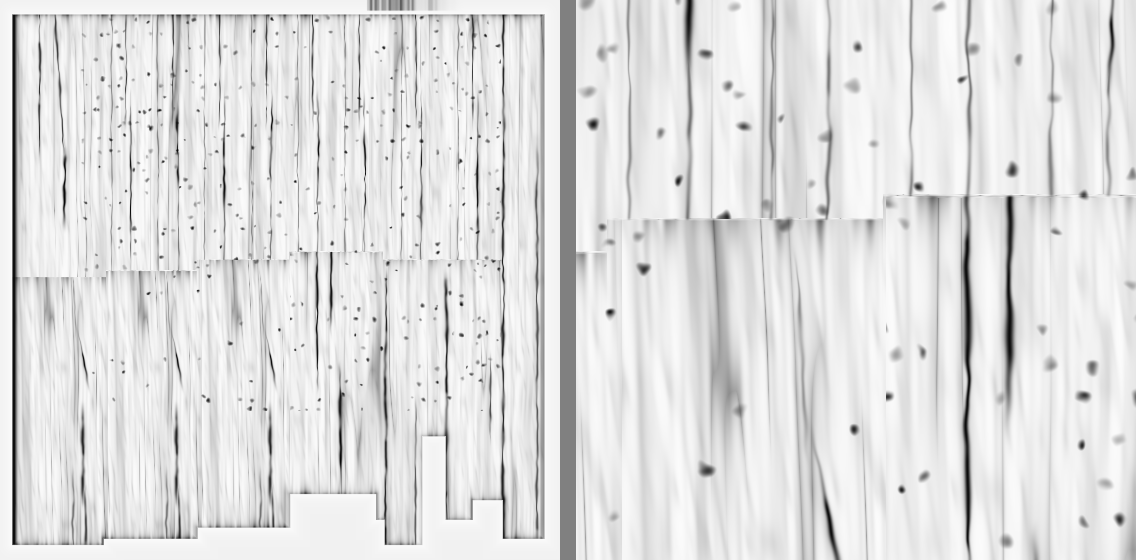
Left, the full canvas; right, a detail of the centre.
Write a WebGL 1 fragment shader that draws this texture map.

```glsl
precision highp float;
// Occlusion map of a weathered timber wall: pale boards with fine vertical grain,
// dark seams, repeated cracks and soft worm holes. The outline is a box minus notches;
// grain is stretched value noise, and every dark part multiplies the pale base.
uniform vec2 u_resolution;

float hash(vec2 p) {
  vec3 q = fract(p.xyx * 0.1031);
  q += dot(q, q.yzx + 33.33);
  return fract((q.x + q.y) * q.z);
}

float noise(vec2 p) {
  vec2 i = floor(p), f = fract(p);
  f = f * f * (3.0 - 2.0 * f);
  return mix(mix(hash(i), hash(i + vec2(1, 0)), f.x),
             mix(hash(i + vec2(0, 1)), hash(i + vec2(1, 1)), f.x), f.y);
}

float box(vec2 p, vec2 lo, vec2 hi) {
  vec2 d = max(lo - p, p - hi);
  return length(max(d, 0.0)) + min(max(d.x, d.y), 0.0);
}

// Cuts a notch that rises from below the canvas
float cut(float d, vec2 p, float left, float right, float top) {
  return max(d, -box(p, vec2(left, -1.0), vec2(right, top)));
}

float outline(vec2 p) {
  float d = box(p, vec2(0.022, 0.027), vec2(0.972, 0.974));
  d = cut(d, p, 0.185, 0.687, 0.038);
  d = cut(d, p, 0.353, 0.687, 0.058);
  d = cut(d, p, 0.518, 0.687, 0.072);
  d = cut(d, p, 0.518, 0.672, 0.118);
  d = cut(d, p, 0.754, 1.2, 0.038);
  d = cut(d, p, 0.754, 0.898, 0.072);
  d = cut(d, p, 0.754, 0.796, 0.221);
  return cut(d, p, 0.844, 0.898, 0.107);
}

// Ragged dark line at x, between the heights low and high
float seam(vec2 p, float x, float low, float high, float width) {
  float wobble = 0.003 * noise(vec2(x * 91.0, p.y * 17.0)) + 0.002 * noise(vec2(x * 37.0, p.y * 75.0)) - 0.0025;
  float w = width * (0.25 + 0.8 * noise(vec2(p.y * 32.0, x * 57.0)));
  float ends = smoothstep(low, low + 0.06, p.y) * smoothstep(high, high - 0.06, p.y);
  float t = (p.x - x - wobble) / w;
  float wear = 0.5 + 0.5 * smoothstep(0.15, 0.6, noise(vec2(p.y * 45.0, x * 83.0)));
  return ends * wear * (0.88 * exp(-t * t) + 0.12 * exp(-abs(t) * 0.6));
}

float grain(vec2 p) {
  vec2 q = p + vec2(0.005 * noise(p * vec2(18.0, 9.0)), 0.0);
  float fine = noise(q * vec2(290.0, 14.0));
  float mid = noise(q * vec2(120.0, 4.0) + 7.0);
  float fleck = noise(vec2(q.x + 0.12 * q.y, q.y) * vec2(210.0, 32.0) + 17.0);
  float ridge = 1.0 - abs(2.0 * noise(q * vec2(75.0, 1.6) + 31.0) - 1.0);
  float patches = smoothstep(0.3, 0.8, noise(q * vec2(40.0, 6.0) + 63.0));
  return 0.08 * fine * fine + 0.12 * mid * mid * mid + 0.08 * pow(fleck, 4.0)
       + 0.28 * patches * pow(ridge, 14.0);
}

// Soft uneven holes, one per chosen grid cell
float holes(vec2 p, float cells, float density) {
  p += 0.004 * vec2(noise(p * 150.0), noise(p * 150.0 + 40.0));
  vec2 id = floor(p * cells);
  vec2 key = id + cells * 3.0;
  vec2 at = 0.25 + 0.5 * vec2(hash(key + 11.0), hash(key + 47.0));
  vec2 d = (fract(p * cells) - at) / cells;
  float radius = mix(0.0035, 0.0058, hash(key + 23.0));
  float depth = mix(0.25, 0.95, pow(hash(key + 71.0), 1.5));
  float chance = density * (0.3 + 1.4 * noise(id / cells * 7.0 + 2.0));
  float body = max(1.0 - dot(d, d) / (radius * radius), 0.0);
  return depth * step(hash(key), chance) * body * body;
}

void main() {
  vec2 p = gl_FragCoord.xy / u_resolution;
  float d = outline(p);
  float fringe = noise(vec2(p.x * 240.0, 3.0)) * noise(vec2(p.x * 90.0, 9.0));

  // Upper and lower boards meet at a stepped joint
  float joint = 0.505 + 0.011 * step(0.19, p.x) + 0.02 * step(0.352, p.x)
              + 0.014 * step(0.516, p.x) - 0.014 * step(0.684, p.x);
  joint *= step(p.x, 0.898);
  float lower = smoothstep(0.0012, -0.0012, p.y - joint);
  float tiled = lower * step(p.x, 0.518);
  vec2 tile = vec2(mod(p.x - 0.026, 0.1673), p.y);
  vec2 leaning = vec2(tile.x + 0.025 * p.y, p.y + 3.0);
  float light = 0.988 - mix(grain(p + lower * 5.0), 1.2 * grain(leaning), tiled);
  light *= 1.0 - lower * 0.7 * fringe * exp(min(p.y - joint, 0.0) / 0.012);

  // Seams of the upper boards
  float upper = 0.0;
  for (int i = 0; i < 8; i++) {
    float n = float(i);
    float x = 0.234 + 0.0834 * n + 0.0175 * max(n - 5.0, 0.0);
    float shift = 0.1 * (hash(vec2(n, 8.0)) - 0.5);
    upper = max(upper, 0.95 * seam(p, x, 0.6 + shift, 0.8 + shift, 0.0027));
    upper = max(upper, 0.5 * seam(p, x, 0.48, 0.85, 0.0018));
    upper = max(upper, 0.75 * seam(p, x - 0.009, 0.76, 1.03, 0.0019));
    upper = max(upper, 0.4 * seam(p, x - 0.035 - 0.01 * shift, 0.48, 1.03, 0.0016));
  }
  upper = max(upper, seam(p, 0.115, 0.58, 0.76, 0.004));
  upper = max(upper, 0.75 * seam(p, 0.115 - 0.06 * (p.y - 0.7), 0.68, 1.03, 0.0028));
  upper = max(upper, 0.8 * seam(p, 0.071, 0.7, 1.03, 0.0026));
  light *= 1.0 - upper * (1.0 - lower);

  // Repeated slanted crack and ragged seam of the lower left boards
  float t = (0.414 - p.y) / 0.094;
  float crack = 0.95 * seam(tile, 0.112 + 0.019 * t, 0.29, 0.42, 0.0018 + 0.0012 * clamp(t, 0.0, 1.0));
  crack = max(crack, 0.45 * seam(tile, 0.109 + 0.005 * t, 0.38, 0.53, 0.0018));
  crack = max(crack, 0.85 * seam(tile, 0.122, 0.08, 0.29, 0.004));
  crack = max(crack, 0.75 * seam(tile, 0.126, -0.02, 0.15, 0.003));
  crack = max(crack, 0.5 * seam(tile, 0.104, -0.02, 0.18, 0.0022));
  light *= 1.0 - crack * tiled;

  // Seams of the lower right boards and the long edges
  float right = 0.95 * seam(p, 0.567, 0.29, 0.62, 0.0026);
  right = max(right, 0.95 * seam(p, 0.592, 0.4, 0.62, 0.003));
  right = max(right, seam(p, 0.607, 0.12, 0.36, 0.0034));
  right = max(right, 0.85 * seam(p, 0.689, -0.04, 0.53, 0.0036));
  right = max(right, 0.9 * seam(p, 0.797, 0.0, 0.53, 0.0036));
  right = max(right, 0.7 * seam(p, 0.876, 0.2, 0.38, 0.0026));
  right = max(right, 0.6 * seam(p, 0.742, -0.04, 0.3, 0.0026));
  light *= 1.0 - right * lower;
  light *= 1.0 - 0.85 * seam(p, 0.899, -0.04, 1.04, 0.0032);
  light *= 1.0 - 0.65 * seam(p, 0.959, -0.02, 0.75, 0.003);
  light *= 1.0 - 0.95 * exp(-pow((p.x - 0.025) / 0.0038, 2.0));

  // Worm holes, sparse on the lower left
  float zone = smoothstep(0.12, 0.18, p.x) * smoothstep(0.91, 0.87, p.x) * smoothstep(0.23, 0.33, p.y);
  float density = step(0.3, zone) * mix(0.24, 0.06, tiled);
  light *= (1.0 - holes(p, 43.0, density)) * (1.0 - holes(p + 0.37, 37.0, density));

  // Dark frayed rim inside, pale halo outside
  float depth = max(-d, 0.0);
  light *= 1.0 - (0.25 + 0.7 * fringe) * exp(-depth / 0.0028);
  light *= 1.0 - 0.65 * fringe * exp(-depth / 0.012);
  float margin = 0.945 + 0.04 * exp(-max(d, 0.0) / 0.012);
  float scrap = smoothstep(0.654, 0.657, p.x) * smoothstep(0.83, 0.7, p.x) * smoothstep(0.979, 0.983, p.y);
  margin *= 1.0 - scrap * (0.1 + 1.1 * fringe);
  light = mix(margin, light, smoothstep(0.0015, -0.0015, d));
  gl_FragColor = vec4(vec3(clamp(light, 0.03, 1.0)), 1.0);
}
```
